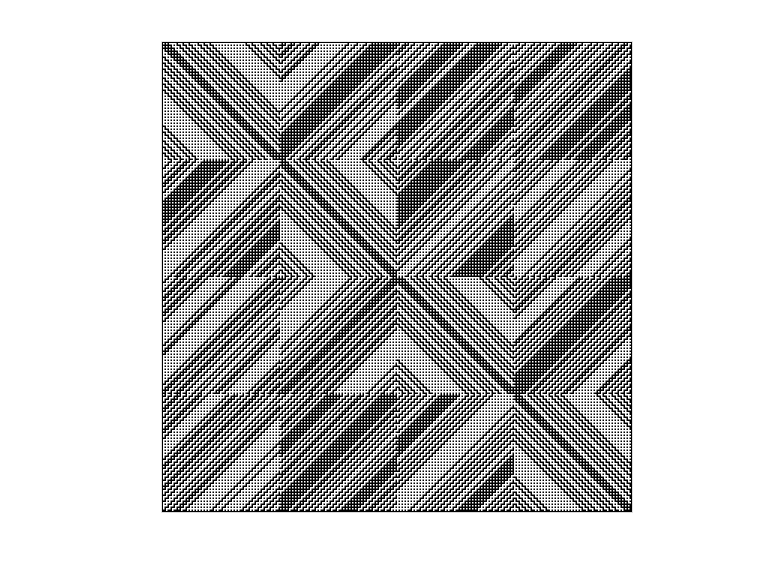
A Shadertoy shader for this pattern:

```glsl
const int BLOCK = 78;
const float CELLS = 312.0;
const vec2 PANEL_CORNER = vec2(0.283, 0.1128);
const float PANEL_SIZE = 0.8125;
const vec3 PAPER = vec3(1.0);
const vec3 INK = vec3(0.0);

// Wide bands of each block pair, measured in stripes.
// A positive middle width is inked, a negative one is left blank.
const int MIDDLE_CENTRE[6] = int[6](35, 30, 38, 50, 36, 37);
const int MIDDLE_WIDTH[6] = int[6](4, 3, -1, 3, -3, 4);
const int OUTER_WIDTH[6] = int[6](3, 2, 4, 2, 2, 3);
const bool OUTER_INK[6] = bool[6](false, true, true, true, false, false);

bool inBand(int stripe, int centre, int halfWidth) {
    return abs(stripe - centre) <= halfWidth;
}

// Fine alternation that slips now and then
bool fineStripe(int stripe, float rate, float phase) {
    return fract(float(stripe) * rate + phase) < 0.5;
}

// Stripes parallel to the falling diagonal
bool fallingStripe(int stripe) {
    if (stripe < 2) return true;
    if (inBand(stripe, 21, 4)) return false;
    return fineStripe(stripe, 0.43, 0.64);
}

// Stripes parallel to the rising diagonal
bool risingStripe(int stripe, int pair) {
    int middle = MIDDLE_WIDTH[pair];
    int outer = OUTER_WIDTH[pair];
    if (inBand(stripe, MIDDLE_CENTRE[pair], abs(middle))) return middle > 0;
    if (inBand(stripe, 17, outer) || inBand(stripe, 61, outer)) return OUTER_INK[pair];
    return fineStripe(stripe, 0.37 + 0.017 * float(pair), 0.29 * float(pair));
}

// Lattice of fixed posts and gaps, joined by walls that follow the stripes
bool cellInk(ivec2 cell) {
    ivec2 parity = cell & 1;
    if (parity.x == parity.y) return parity.x == 1;

    ivec2 block = cell / BLOCK;
    ivec2 local = cell - block * BLOCK;
    if (block.x == block.y) return fallingStripe(abs(local.x - local.y) / 2);

    int low = min(block.x, block.y);
    int high = max(block.x, block.y);
    int pair = low + high * (high - 1) / 2;
    bool ink = risingStripe((local.x + local.y) / 2, pair);
    return block.x > block.y ? ink : !ink;
}

// Ink at a point of the panel, with y counted downward
float panelInk(vec2 p) {
    if (min(p.x, p.y) < 0.0 || max(p.x, p.y) >= 1.0) return 0.0;
    return cellInk(ivec2(p * CELLS)) ? 1.0 : 0.0;
}

// Thin frame just outside the panel
float frameInk(vec2 p, float halfWidth, float blur) {
    vec2 q = abs(p - 0.5) - 0.5;
    float edge = abs(max(q.x, q.y) - halfWidth);
    return 1.0 - smoothstep(halfWidth - blur, halfWidth + blur, edge);
}

vec2 toPanel(vec2 pixel) {
    vec2 p = (pixel / iResolution.y - PANEL_CORNER) / PANEL_SIZE;
    return vec2(p.x, 1.0 - p.y);
}

void mainImage(out vec4 fragColor, in vec2 fragCoord) {
    // Average the cells under each pixel
    const int SAMPLES = 6;
    float ink = 0.0;
    for (int y = 0; y < SAMPLES; y++) {
        for (int x = 0; x < SAMPLES; x++) {
            vec2 offset = (vec2(x, y) + 0.5) / float(SAMPLES) - 0.5;
            ink += panelInk(toPanel(fragCoord + offset));
        }
    }
    ink /= float(SAMPLES * SAMPLES);

    float blur = 0.5 / (iResolution.y * PANEL_SIZE);
    ink = max(ink, frameInk(toPanel(fragCoord), 0.0013, blur));
    fragColor = vec4(mix(PAPER, INK, ink), 1.0);
}
```
